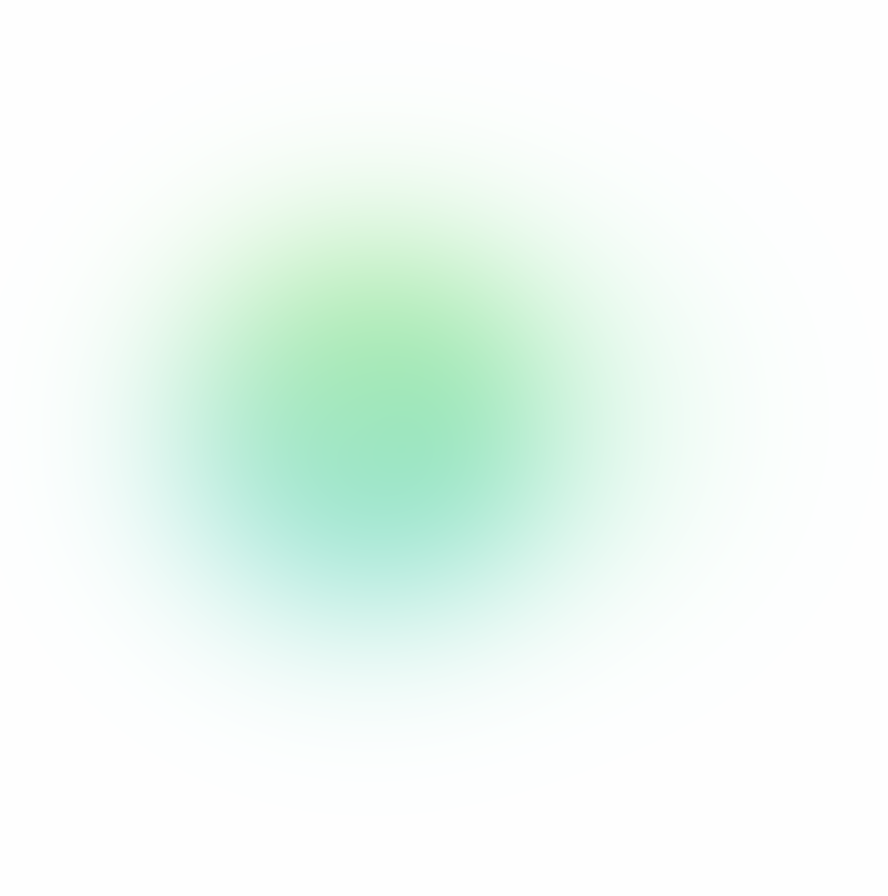
Write a WebGL 2 fragment shader that draws this background.

```glsl
#version 300 es
precision highp float;
// A soft green and teal glow that fades into a white background.

uniform vec2 u_resolution;
out vec4 fragColor;

// Round falloff: 1 at the centre, fading smoothly past the radius.
float glow(vec2 p, vec2 center, float radius, float steepness) {
    return exp(-pow(length(p - center) / radius, steepness));
}

void main() {
    vec2 p = gl_FragCoord.xy / u_resolution.y;

    // Light absorbed by each tint: teal below and to the left, lime above
    vec3 tealTint = vec3(0.37, 0.10, 0.16);
    vec3 limeTint = vec3(0.30, 0.075, 0.30);
    float leftShift = 0.07 * (1.0 - smoothstep(0.08, 0.42, p.x));
    vec3 tint = mix(tealTint, limeTint, smoothstep(0.32, 0.74, p.y - leftShift));

    // Main glow, then a faint halo that stretches it to the right
    vec3 absorbed = tint * glow(p, vec2(0.405, 0.525), 0.229, 2.6);
    absorbed += vec3(0.068, 0.013, 0.045) * glow(p, vec2(0.605, 0.535), 0.22, 2.4);

    vec3 paper = vec3(0.996, 0.998, 0.998);
    fragColor = vec4(paper - absorbed, 1.0);
}
```
